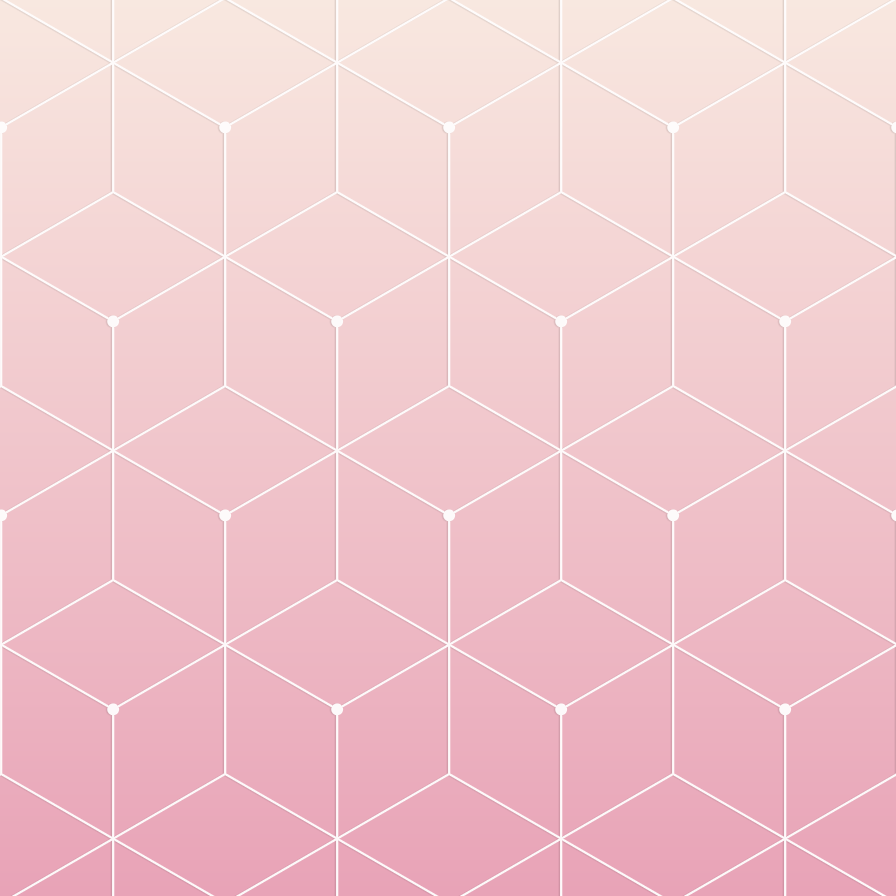
A Shadertoy shader for this pattern:

```glsl
// Isometric cube lattice in thin white lines over a vertical cream-to-rose gradient.
// Two staggered rectangular grids of rhombi are folded by symmetry and joined by
// upright segments; a dot marks the lower corner of each rhombus.

const float COLUMNS = 4.0;                       // rhombi across the canvas
const vec2  CELL = vec2(1.0, 1.7320508) / COLUMNS;
const vec2  ORIGIN = vec2(0.1263, 0.7135);       // centre of one rhombus
const float LINE_HALF_WIDTH = 0.00125;
const float DOT_RADIUS = 0.0066;
const vec2  SHADOW_OFFSET = vec2(-0.0014, -0.0004);
const float SHADOW_STRENGTH = 0.11;
const float LINE_OPACITY = 0.96;

const vec3 TOP_COLOR = vec3(0.974, 0.910, 0.878);
const vec3 BOTTOM_COLOR = vec3(0.910, 0.638, 0.717);
const vec3 LINE_COLOR = vec3(1.0, 0.992, 0.992);

float segmentDistance(vec2 p, vec2 a, vec2 b) {
    vec2 ab = b - a;
    float t = clamp(dot(p - a, ab) / dot(ab, ab), 0.0, 1.0);
    return length(p - a - ab * t);
}

// Signed distance to the lines and dots of one rectangular grid.
float gridDistance(vec2 p) {
    vec2 q = (fract(p / CELL + 0.5) - 0.5) * CELL;
    vec2 folded = abs(q);
    vec2 side = vec2(0.5 * CELL.x, 0.0);
    vec2 tip = vec2(0.0, CELL.y / 6.0);
    float edge = segmentDistance(folded, side, tip);
    float upright = segmentDistance(folded, tip, vec2(0.0, 0.5 * CELL.y));
    float lines = min(edge, upright) - LINE_HALF_WIDTH;
    return min(lines, length(q + tip) - DOT_RADIUS);
}

// Union of the grid and its half-cell staggered copy.
float latticeDistance(vec2 p) {
    return min(gridDistance(p), gridDistance(p + 0.5 * CELL));
}

float coverage(float d, float softness) {
    return clamp(0.5 - d / softness, 0.0, 1.0);
}

void mainImage(out vec4 fragColor, in vec2 fragCoord) {
    vec2 uv = fragCoord / iResolution.y;
    float pixel = 1.0 / iResolution.y;
    vec2 p = uv - ORIGIN;

    // Background gradient
    vec3 color = mix(BOTTOM_COLOR, TOP_COLOR, uv.y);

    // Faint shadow beside the strokes
    float shadow = coverage(latticeDistance(p - SHADOW_OFFSET), max(pixel, 0.002));
    color *= 1.0 - SHADOW_STRENGTH * shadow;

    // White strokes and dots
    float stroke = coverage(latticeDistance(p), pixel);
    color = mix(color, LINE_COLOR, LINE_OPACITY * stroke);

    fragColor = vec4(color, 1.0);
}
```
